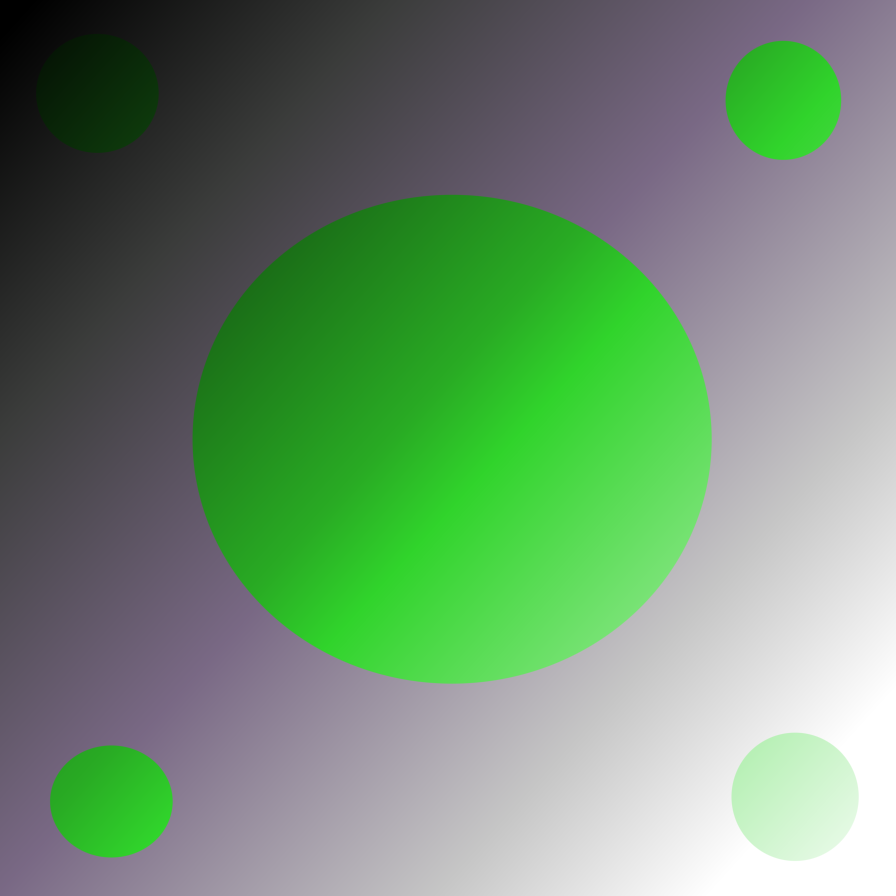
A Shadertoy shader for this background:

```glsl
// Five green ellipses, one large and four near the corners, over a diagonal
// gradient from black through purple to white. Backdrop and ellipses each
// sample their own colour ramp along one shared diagonal coordinate.

// Weights of rightward and downward travel along the ramps (sum is 1)
const vec2 RAMP_AXIS = vec2(0.525, 0.475);

// Backdrop ramp
const int BACK_COUNT = 5;
const float BACK_STOPS[BACK_COUNT] = float[](0.02, 0.23, 0.473, 0.73, 0.89);
const vec3 BACK_COLORS[BACK_COUNT] = vec3[](
    vec3(0.0),
    vec3(0.23, 0.235, 0.23),
    vec3(0.475, 0.41, 0.52),
    vec3(0.775),
    vec3(1.0));

// Ellipse ramp
const int GREEN_COUNT = 4;
const float GREEN_STOPS[GREEN_COUNT] = float[](0.0, 0.462, 0.534, 1.0);
const vec3 GREEN_COLORS[GREEN_COUNT] = vec3[](
    vec3(0.0),
    vec3(0.16, 0.67, 0.14),
    vec3(0.19, 0.83, 0.17),
    vec3(1.0));

// Ellipses: centre in xy, radii in zw
const int ELLIPSE_COUNT = 5;
const vec4 ELLIPSES[ELLIPSE_COUNT] = vec4[](
    vec4(0.5046, 0.5098, 0.2897, 0.2728),
    vec4(0.1087, 0.8958, 0.0684, 0.0664),
    vec4(0.8743, 0.8880, 0.0645, 0.0664),
    vec4(0.1243, 0.1055, 0.0684, 0.0625),
    vec4(0.8874, 0.1107, 0.0710, 0.0716));

// Position of t between two stops, clamped to 0..1
float span(float from, float to, float t) {
    return clamp((t - from) / (to - from), 0.0, 1.0);
}

vec3 backdropColor(float t) {
    vec3 color = BACK_COLORS[0];
    for (int i = 1; i < BACK_COUNT; i++) {
        color = mix(color, BACK_COLORS[i], span(BACK_STOPS[i - 1], BACK_STOPS[i], t));
    }
    return color;
}

vec3 greenColor(float t) {
    vec3 color = GREEN_COLORS[0];
    for (int i = 1; i < GREEN_COUNT; i++) {
        color = mix(color, GREEN_COLORS[i], span(GREEN_STOPS[i - 1], GREEN_STOPS[i], t));
    }
    return color;
}

// Approximate signed distance to an ellipse centred at the origin
float ellipseDistance(vec2 p, vec2 radii) {
    float k = length(p / radii);
    float slope = length(p / (radii * radii));
    return k * (k - 1.0) / max(slope, 1e-4);
}

void mainImage(out vec4 fragColor, in vec2 fragCoord) {
    vec2 uv = fragCoord / iResolution.xy;
    float pixel = 1.0 / min(iResolution.x, iResolution.y);

    // Diagonal coordinate: 0 at the upper left, 1 at the lower right
    float diagonal = dot(vec2(uv.x, 1.0 - uv.y), RAMP_AXIS);

    // Combined coverage of all ellipses
    float coverage = 0.0;
    for (int i = 0; i < ELLIPSE_COUNT; i++) {
        float d = ellipseDistance(uv - ELLIPSES[i].xy, ELLIPSES[i].zw);
        coverage = max(coverage, 1.0 - smoothstep(-0.75 * pixel, 0.75 * pixel, d));
    }

    vec3 color = mix(backdropColor(diagonal), greenColor(diagonal), coverage);
    fragColor = vec4(color, 1.0);
}
```
